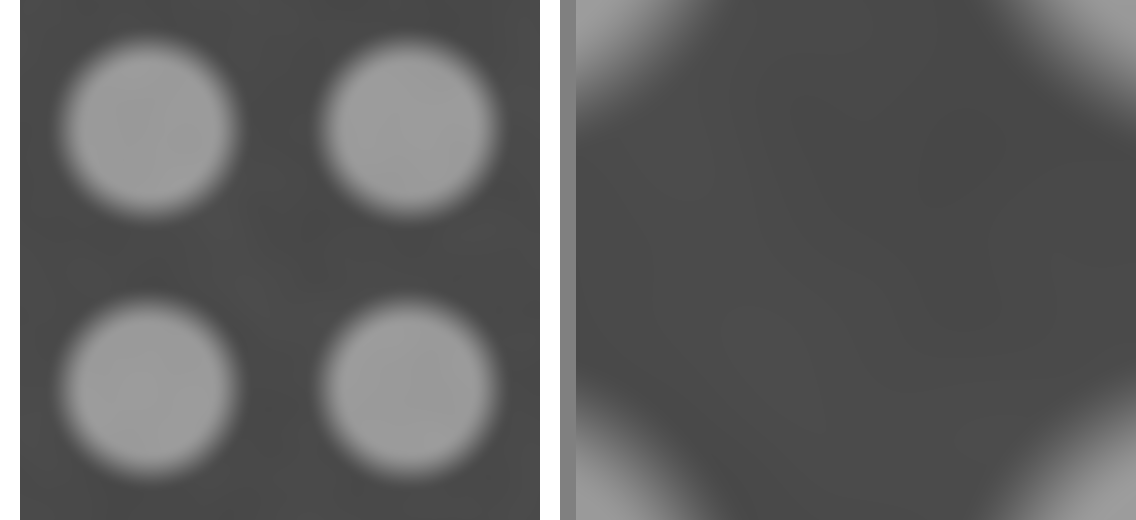
Left: the whole. Right: its middle third, enlarged.
Give the GLSL for this pattern, as a Shadertoy shader.

```glsl
#define REPEATS 2.0
#define DOT_RADIUS 0.321
#define DOT_BLUR 0.082
#define DOT_OFFSET vec2(-0.003, 0.006)
#define GROUND_GREY 0.287
#define DOT_GREY 0.607
#define MARGIN_GREY 1.0
#define MOTTLE_SCALE 5.0
#define MOTTLE_AMOUNT 0.018

vec2 hashGradient(vec2 p) {
    vec2 h = vec2(dot(p, vec2(127.1, 311.7)), dot(p, vec2(269.5, 183.3)));
    return 2.0 * fract(sin(h) * 43758.5) - 1.0;
}

float gradientNoise(vec2 p) {
    vec2 cell = floor(p);
    vec2 f = fract(p);
    vec2 u = f * f * f * (f * (f * 6.0 - 15.0) + 10.0);
    float a = dot(hashGradient(cell), f);
    float b = dot(hashGradient(cell + vec2(1, 0)), f - vec2(1, 0));
    float c = dot(hashGradient(cell + vec2(0, 1)), f - vec2(0, 1));
    float d = dot(hashGradient(cell + vec2(1, 1)), f - vec2(1, 1));
    return mix(mix(a, b, u.x), mix(c, d, u.x), u.y);
}

// Faint cloudiness in two octaves
float mottle(vec2 p) {
    return gradientNoise(p) + 0.5 * gradientNoise(2.3 * p + 17.0);
}

void mainImage(out vec4 fragColor, in vec2 fragCoord) {
    // Square panel, one canvas height wide, centred
    float pixel = 1.0 / iResolution.y;
    vec2 uv = (fragCoord - 0.5 * iResolution.xy) * pixel;

    // Grid of soft discs
    vec2 cell = fract((uv + 0.5) * REPEATS) - 0.5 - DOT_OFFSET;
    float edge = length(cell) - DOT_RADIUS;
    float disc = 1.0 - smoothstep(-DOT_BLUR, DOT_BLUR, edge);
    float grey = mix(GROUND_GREY, DOT_GREY, disc);
    grey += MOTTLE_AMOUNT * mottle(uv * MOTTLE_SCALE);

    // Plain margins left and right
    float panel = 1.0 - smoothstep(-0.5 * pixel, 0.5 * pixel, abs(uv.x) - 0.5);
    fragColor = vec4(vec3(mix(MARGIN_GREY, grey, panel)), 1.0);
}
```
